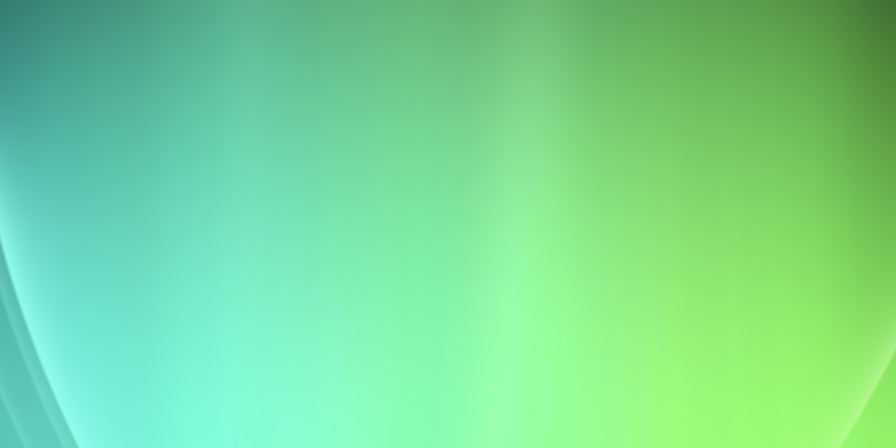
Reproduce this background procedurally as a Shadertoy shader.

```glsl
// Soft teal-to-green aurora curtain with vertical streaks and glowing curved folds in the lower corners.
#define STREAK_AMOUNT 0.085
#define LIGHT_CURVE 1.55
#define LEFT_GLOW vec3(0.58, 1.00, 0.93)
#define RIGHT_GLOW vec3(0.77, 0.99, 0.62)
#define LEFT_WIDTH 0.065
#define RIGHT_WIDTH 0.050
#define EDGE_SOFTNESS 0.006

float hash(float n) {
    return fract(sin(n * 127.1) * 4375.85);
}

float noise(float x) {
    float cell = floor(x);
    float f = fract(x);
    return mix(hash(cell), hash(cell + 1.0), f * f * (3.0 - 2.0 * f));
}

float bell(float x, float center, float width) {
    float d = (x - center) / width;
    return exp(-d * d);
}

// Smooth blend through five evenly spaced colours
vec3 ramp(float x, vec3 a, vec3 b, vec3 c, vec3 d, vec3 e) {
    float t = clamp(x, 0.0, 1.0) * 4.0;
    vec3 color = mix(a, b, clamp(t, 0.0, 1.0));
    color = mix(color, c, clamp(t - 1.0, 0.0, 1.0));
    color = mix(color, d, clamp(t - 2.0, 0.0, 1.0));
    return mix(color, e, clamp(t - 3.0, 0.0, 1.0));
}

vec3 curtain(vec2 uv) {
    vec3 low = ramp(uv.x, vec3(0.41, 0.91, 0.85), vec3(0.50, 0.97, 0.84),
        vec3(0.56, 1.00, 0.70), vec3(0.61, 0.99, 0.49), vec3(0.57, 0.95, 0.40));
    vec3 high = ramp(uv.x, vec3(0.20, 0.49, 0.45), vec3(0.32, 0.66, 0.53),
        vec3(0.40, 0.72, 0.47), vec3(0.37, 0.64, 0.34), vec3(0.30, 0.53, 0.23));
    float light = 1.0 - pow(uv.y, LIGHT_CURVE);
    light += 0.12 * bell(uv.x, 0.58, 0.12) * sin(3.14159 * uv.y);
    vec3 color = mix(high, low, light);
    return color * (1.0 - 0.17 * uv.y * bell(uv.x, 1.0, 0.06));
}

// Fine and broad streaks that fan out slightly toward the top
float streaks(vec2 uv) {
    float x = uv.x + (uv.x - 0.5) * 0.06 * uv.y;
    float s = 0.0;
    float amplitude = 0.5;
    float frequency = 9.0;
    for (int i = 0; i < 4; i++) {
        s += amplitude * (noise(x * frequency + 7.0 * float(i) + 0.4 * uv.y) - 0.5);
        frequency *= 2.1;
        amplitude *= 0.5;
    }
    return s;
}

// Mix in a glow that starts sharply at a fold and fades inward
vec3 fold(vec3 color, vec3 glow, float d, float width, float strength) {
    float inside = smoothstep(-EDGE_SOFTNESS, EDGE_SOFTNESS, d);
    return mix(color, glow, strength * inside * exp(-max(d, 0.0) / width));
}

void mainImage(out vec4 fragColor, in vec2 fragCoord) {
    vec2 uv = fragCoord / iResolution.xy;
    float aspect = iResolution.x / iResolution.y;
    float y = uv.y;
    vec3 color = curtain(uv);

    // Vertical streaks, with one slanted bright ray and softer bands
    color *= 1.0 + STREAK_AMOUNT * streaks(uv);
    color += vec3(0.035, 0.030, 0.035) * bell(uv.x, 0.555 + 0.045 * y, 0.045);
    color += 0.020 * y * bell(uv.x, 0.28, 0.03);
    color -= vec3(0.040, 0.015, 0.025) * bell(uv.x, 0.475, 0.035) * (1.0 - y);

    // Left folds: a main bright rim and two fainter ones outside it
    float left = uv.x * aspect - (0.177 - 0.49 * y + 0.24 * y * y);
    float leftOutside = 1.0 - smoothstep(-EDGE_SOFTNESS, EDGE_SOFTNESS, left);
    color *= 1.0 - 0.13 * leftOutside;
    float leftFade = 1.0 - smoothstep(0.42, 0.85, y);
    for (int i = 0; i < 3; i++) {
        float k = float(i);
        float offset = 0.035 * k + 0.025 * k * (k - 1.0);
        float strength = i == 0 ? 0.95 : 0.35;
        color = fold(color, LEFT_GLOW, left + offset, LEFT_WIDTH / (1.0 + 1.5 * k), strength * leftFade);
    }

    // Right fold
    float right = (1.0 - uv.x) * aspect - (0.125 - 0.62 * y + 0.24 * y * y);
    float rightFade = 1.0 - smoothstep(0.15, 0.52, y);
    color = fold(color, RIGHT_GLOW, right, RIGHT_WIDTH, 0.70 * rightFade);

    fragColor = vec4(clamp(color, 0.0, 1.0), 1.0);
}
```
